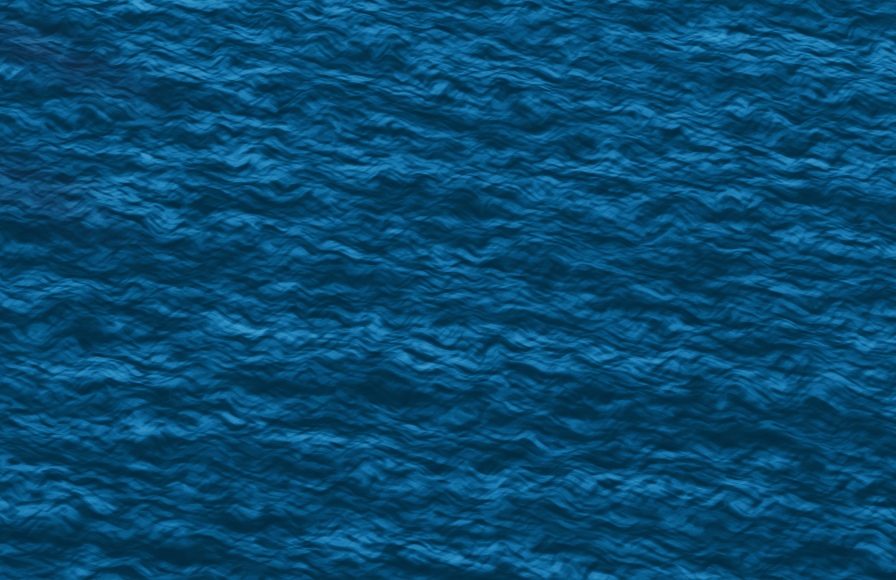
Give the GLSL for this texture, as a WebGL 1 fragment shader.

```glsl
precision highp float;
// Deep blue open sea seen from above, covered in fine wind ripples and soft swell.
uniform vec2 u_resolution;

#define SWELL_GAIN 0.34
#define CHOP_GAIN 0.34
#define WAVE_GAIN 0.36
#define RIPPLE_GAIN 0.66
#define GLINT_GAIN 0.50
#define CREST_SHARPNESS 1.05
#define WARP 0.0045
#define PERSPECTIVE 0.28
#define FAR_LIGHT 0.32
#define BRIGHTNESS 0.06
#define REEF_STRENGTH 0.62

float hash(vec2 p) {
  vec3 q = fract(vec3(p.xyx) * 0.1031);
  q += dot(q, q.yzx + 33.33);
  return fract((q.x + q.y) * q.z);
}

// Slopes lean to the vertical, so that crests run sideways
float cornerSlope(vec2 cell, vec2 offset) {
  float angle = 6.28318 * hash(cell);
  return dot(vec2(0.5 * cos(angle), 1.2 * sin(angle)), offset);
}

// Gradient noise, scaled to a deviation of about one
float noise(vec2 p) {
  vec2 i = floor(p), f = p - i;
  vec2 s = f * f * f * (f * (f * 6.0 - 15.0) + 10.0);
  vec2 e = vec2(1.0, 0.0);
  float low = mix(cornerSlope(i, f), cornerSlope(i + e, f - e), s.x);
  float high = mix(cornerSlope(i + e.yx, f - e.yx), cornerSlope(i + 1.0, f - 1.0), s.x);
  return mix(low, high, s.y) * 5.0;
}

vec2 rotate(vec2 p, float angle) {
  float c = cos(angle), s = sin(angle);
  return vec2(c * p.x - s * p.y, s * p.x + c * p.y);
}

// Bright crest with a long lit slope on one side and a dark face on the other
float crest(vec2 p) {
  float n = noise(p);
  float ridge = exp(-CREST_SHARPNESS * abs(n));
  return (ridge - 0.52) * 1.7 + n * 0.82;
}

// Two tilted wave trains crossing each other, the second one weaker
float crossedCrests(vec2 p, vec2 freq, float tilt) {
  float a = crest(rotate(p, tilt) * freq + 37.0);
  float b = crest(rotate(p, -tilt * 1.2) * freq * 1.17 + 91.0);
  return (a + 0.65 * b) * 0.84;
}

float waterLight(vec2 p) {
  // Ripples shrink toward the far edge
  vec2 q = vec2(p.x * (1.0 + PERSPECTIVE * (p.y - 0.5)),
                p.y * (1.0 + PERSPECTIVE * 0.7 * (p.y - 0.5))) + 5.0;
  q.y += WARP * noise(rotate(q, 0.5) * vec2(7.0, 10.0));
  q.y += WARP * 0.6 * noise(rotate(q, -0.7) * vec2(18.0, 23.0) + 71.0);

  float swell = 0.75 * noise(rotate(q, 0.10) * vec2(2.6, 9.0))
              + 0.65 * noise(rotate(q, 0.18) * vec2(5.5, 17.0) + 13.0);
  float chop = noise(rotate(q, 0.16) * vec2(12.0, 37.0) + 53.0);
  float waves = crossedCrests(q, vec2(8.0, 25.0), 0.17);
  float ripples = crossedCrests(q, vec2(19.0, 58.0), 0.24);
  float glints = crossedCrests(q, vec2(42.0, 112.0), 0.33);

  float liveliness = 1.0 + 0.15 * clamp(swell + 0.6 * chop, -2.0, 2.0);
  return SWELL_GAIN * swell + CHOP_GAIN * chop + WAVE_GAIN * waves
       + (RIPPLE_GAIN * ripples + GLINT_GAIN * glints) * liveliness
       + FAR_LIGHT * (2.0 * p.y - 1.0) + BRIGHTNESS;
}

float rise(float low, float high, float v) {
  return clamp((v - low) / (high - low), 0.0, 1.0);
}

vec3 waterColor(float light) {
  vec3 c = vec3(0.005, 0.170, 0.26);
  c = mix(c, vec3(0.01, 0.20, 0.30), rise(-2.6, -1.15, light));
  c = mix(c, vec3(0.01, 0.25, 0.38), rise(-1.15, -0.25, light));
  c = mix(c, vec3(0.02, 0.30, 0.48), rise(-0.25, 0.31, light));
  c = mix(c, vec3(0.02, 0.34, 0.50), rise(0.31, 0.67, light));
  c = mix(c, vec3(0.04, 0.38, 0.58), rise(0.67, 1.13, light));
  c = mix(c, vec3(0.09, 0.47, 0.68), rise(1.13, 1.85, light));
  return mix(c, vec3(0.23, 0.60, 0.78), rise(1.9, 3.4, light));
}

// Dim violet shapes under the surface by the upper left edge
float reef(vec2 p) {
  float shade = 0.0;
  for (int i = 0; i < 2; i++) {
    float k = float(i);
    vec2 d = rotate(p - vec2(0.09 - 0.07 * k, 0.905 - 0.22 * k), 0.38);
    d *= vec2(6.0, 24.0 - 4.0 * k);
    shade += exp(-dot(d, d)) * (0.75 + 0.2 * noise(p * vec2(14.0, 30.0)));
  }
  return clamp(shade, 0.0, 1.0);
}

void main() {
  vec3 color = vec3(0.0);
  // Four samples per pixel smooth the finest crests
  for (int i = 0; i < 4; i++) {
    float k = float(i);
    vec2 jitter = vec2(mod(k, 2.0), floor(k * 0.5)) * 0.5 - 0.25;
    vec2 p = (gl_FragCoord.xy + jitter) / u_resolution.y;
    vec3 water = waterColor(waterLight(p));
    vec3 violet = vec3(0.08, 0.10, 0.18) + 0.25 * water;
    color += mix(water, violet, REEF_STRENGTH * reef(p));
  }
  gl_FragColor = vec4(color * 0.25, 1.0);
}
```
